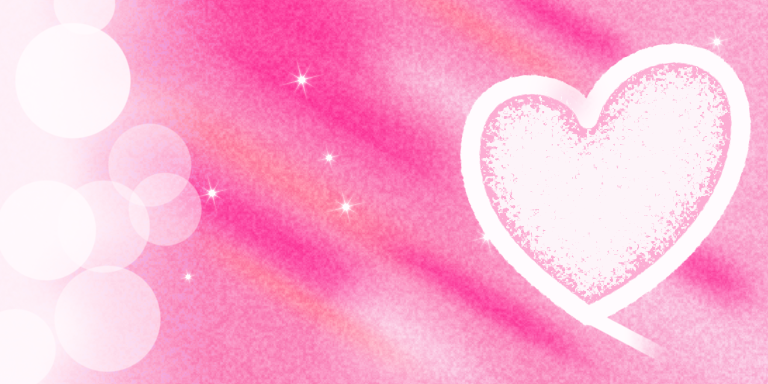
Reproduce this background procedurally as a Shadertoy shader.

```glsl
// Pink brushed backdrop: diagonal colour streaks under fine grain, a white
// mist of overlapping discs on the left, small sparkles, and a brushed heart
// on the right traced as four cubic curves with a stippled interior.

const vec3 PINK  = vec3(0.98, 0.54, 0.74);
const vec3 HOT   = vec3(0.99, 0.20, 0.60);
const vec3 CORAL = vec3(1.00, 0.52, 0.62);
const vec3 PALE  = vec3(0.98, 0.77, 0.88);
const vec3 LILAC = vec3(0.90, 0.52, 0.88);
const vec3 WHITE = vec3(1.00, 0.985, 0.995);
const vec3 BLUSH = vec3(0.99, 0.95, 0.97);
const vec2 STREAK_DIR = vec2(0.857, -0.514);
const float GRAIN_SCALE = 130.0;
const float GRAIN_AMOUNT = 0.16;
const float STROKE = 0.025;
const int CURVE_STEPS = 14;

// Streaks: offset across, width, centre along, half length
const vec4 STREAKS[12] = vec4[12](
    vec4(1.22, 0.13, 0.10, 0.32), vec4(1.06, 0.08, 0.36, 0.36),
    vec4(0.69, 0.07, 0.38, 0.30), vec4(1.25, 0.07, 0.75, 0.32),
    vec4(1.07, 0.13, 1.46, 0.36), vec4(0.64, 0.08, 0.90, 0.24),
    vec4(0.84, 0.055, 0.38, 0.42), vec4(0.59, 0.035, 0.58, 0.30),
    vec4(1.435, 0.04, 0.62, 0.26), vec4(1.56, 0.045, 0.78, 0.20),
    vec4(0.835, 0.04, 0.96, 0.30), vec4(1.20, 0.06, 1.36, 0.20));
// Discs: centre, radius, opacity
const vec4 DISCS[8] = vec4[8](
    vec4(0.19, 0.79, 0.150, 0.85), vec4(0.22, 0.99, 0.080, 0.65),
    vec4(0.39, 0.57, 0.108, 0.42), vec4(0.43, 0.455, 0.095, 0.42),
    vec4(0.27, 0.41, 0.120, 0.50), vec4(0.12, 0.40, 0.130, 0.75),
    vec4(0.28, 0.17, 0.138, 0.55), vec4(0.04, 0.09, 0.105, 0.65));
// Sparkles: centre, ray length
const vec3 SPARKLES[7] = vec3[7](
    vec3(0.786, 0.792, 0.065), vec3(0.857, 0.589, 0.038),
    vec3(0.901, 0.461, 0.060), vec3(0.552, 0.497, 0.055),
    vec3(1.268, 0.383, 0.058), vec3(1.867, 0.891, 0.048),
    vec3(0.490, 0.279, 0.025));
// Closed chain of cubic control points, clockwise from the notch
const vec2 HEART[13] = vec2[13](
    vec2(1.531, 0.690), vec2(1.594, 0.909), vec2(1.932, 0.935),
    vec2(1.930, 0.675), vec2(1.927, 0.440), vec2(1.693, 0.245),
    vec2(1.531, 0.178), vec2(1.380, 0.284), vec2(1.227, 0.406),
    vec2(1.224, 0.596), vec2(1.224, 0.844), vec2(1.497, 0.805),
    vec2(1.531, 0.690));

float hash(vec2 p) {
    vec3 q = fract(p.xyx * 0.1031);
    q += dot(q, q.yzx + 33.33);
    return fract((q.x + q.y) * q.z);
}

float noise(vec2 p) {
    vec2 i = floor(p), f = fract(p);
    f = f * f * (3.0 - 2.0 * f);
    return mix(mix(hash(i), hash(i + vec2(1, 0)), f.x),
               mix(hash(i + vec2(0, 1)), hash(i + vec2(1, 1)), f.x), f.y);
}

vec2 cubic(int k, float t) {
    float u = 1.0 - t;
    return u * u * u * HEART[k] + 3.0 * u * u * t * HEART[k + 1]
         + 3.0 * u * t * t * HEART[k + 2] + t * t * t * HEART[k + 3];
}

float segment(vec2 p, vec2 a, vec2 b) {
    vec2 e = b - a;
    return length(p - a - e * clamp(dot(p - a, e) / dot(e, e), 0.0, 1.0));
}

// Signed distance to the heart, negative inside
float heart(vec2 p) {
    float d = 9.0, side = 1.0;
    for (int k = 0; k < 12; k += 3) {
        vec2 a = HEART[k];
        for (int i = 1; i <= CURVE_STEPS; i++) {
            vec2 b = cubic(k, float(i) / float(CURVE_STEPS));
            d = min(d, segment(p, a, b));
            if ((a.y > p.y) != (b.y > p.y) &&
                p.x < a.x + (b.x - a.x) * (p.y - a.y) / (b.y - a.y)) side = -side;
            a = b;
        }
    }
    return d * side;
}

float sparkle(vec2 p, float size) {
    float glow = 0.7 * exp(-dot(p, p) / (size * size * 0.03));
    for (int i = 0; i < 4; i++) {
        float a = 0.25 + 0.785 * float(i);
        vec2 q = vec2(dot(p, vec2(cos(a), sin(a))), dot(p, vec2(-sin(a), cos(a))));
        float reach = max(0.0, 1.0 - abs(q.x) / (size * (i % 2 == 0 ? 1.0 : 0.7)));
        glow += 0.8 * reach * exp(-abs(q.y) / 0.0025);
    }
    return min(glow, 1.0);
}

void mainImage(out vec4 fragColor, in vec2 fragCoord) {
    float px = 1.0 / iResolution.y;
    vec2 p = fragCoord * px;
    float along = dot(p, STREAK_DIR), across = dot(p, vec2(-STREAK_DIR.y, STREAK_DIR.x));
    float grain = 0.6 * noise(p * GRAIN_SCALE) + 0.4 * noise(p * GRAIN_SCALE * 2.1) - 0.5;

    // Diagonal streaks
    vec3 col = mix(PINK, PALE, 0.55 * smoothstep(1.1, 2.0, p.x));
    for (int i = 0; i < 12; i++) {
        vec4 s = STREAKS[i];
        vec2 q = vec2((across - s.x) / s.y, (along - s.z) / s.w);
        vec3 tint = i < 3 || i > 8 ? HOT : i < 6 ? PALE : CORAL;
        col = mix(col, tint, 0.8 * exp(-q.x * q.x - pow(q.y, 4.0)));
    }
    col = mix(col, PALE, 0.12 * (noise(vec2(across * 45.0, along * 2.0)) - 0.3));
    col += GRAIN_AMOUNT * grain * vec3(0.1, 1.3, 0.8);

    // Concentric faint rings
    for (int i = 0; i < 5; i++) {
        float d = length(p - vec2(1.03, 0.10)) - 0.07 - 0.036 * float(i);
        col = mix(col, WHITE, 0.06 * (1.0 - smoothstep(-px, px, d)));
    }

    // Left mist, lilac specks and discs
    float mist = 1.0 - smoothstep(0.08, 0.58, p.x + 0.12 * (noise(p * 7.0) - 0.5));
    float specks = smoothstep(0.08, 0.2, grain) * (1.0 - smoothstep(0.35, 0.65, p.x));
    col = mix(col, LILAC, 0.5 * specks);
    col = mix(col, WHITE, 0.9 * mist);
    for (int i = 0; i < 8; i++) {
        vec4 c = DISCS[i];
        col = mix(col, WHITE, c.w * (1.0 - smoothstep(-px, px, length(p - c.xy) - c.z)));
    }

    // Heart: stippled interior, brushed outline and fading tail
    float d = heart(p);
    float shade = exp(-max(-d - STROKE, 0.0) / 0.045);
    float stipple = smoothstep(-0.15, 0.2, grain + 0.75 * shade - 0.42);
    vec3 inner = mix(BLUSH, mix(PINK, HOT, 0.25), 0.75 * stipple);
    col = mix(col, inner, 1.0 - smoothstep(-px, px, d));
    col = mix(col, WHITE, 0.25 * exp(-max(d, 0.0) / 0.03));
    float ink = 1.0 - smoothstep(-px, px, abs(d) - STROKE - 0.004 * grain);
    float fade = exp(-dot(p - vec2(1.48, 0.74), p - vec2(1.48, 0.74)) / 0.003);
    col = mix(col, WHITE, ink * (1.0 - 0.35 * fade));
    float tail = segment(p, HEART[6], vec2(1.74, 0.068)) - 0.019;
    col = mix(col, WHITE, (1.0 - smoothstep(-px, px, tail)) * (1.0 - smoothstep(1.62, 1.76, p.x)));

    // Sparkles
    for (int i = 0; i < 7; i++)
        col = mix(col, WHITE, sparkle(p - SPARKLES[i].xy, SPARKLES[i].z));

    fragColor = vec4(clamp(col, 0.0, 1.0), 1.0);
}
```
